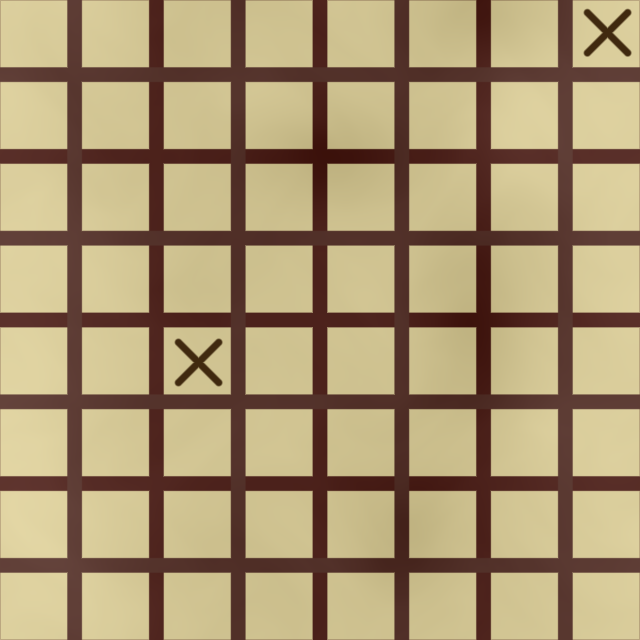
Give the GLSL for this pattern, as a Shadertoy shader.

```glsl
const float PITCH = 0.1278;
const float BAR_HALF = 0.0115;
const vec3 CREAM = vec3(0.815, 0.765, 0.57);
const vec3 BROWN = vec3(0.325, 0.195, 0.165);
const vec3 RED = vec3(0.30, 0.135, 0.11);
const vec3 INK = vec3(0.25, 0.16, 0.06);

float fillMask(float dist, float blur) {
    return 1.0 - smoothstep(-blur, blur, dist);
}

// Coverage of the bars whose index has the given parity (0 even, 1 odd)
float barMask(float x, float parity, float blur) {
    float index = 2.0 * round((x / PITCH - parity) * 0.5) + parity;
    return fillMask(abs(x - index * PITCH) - BAR_HALF, blur);
}

float gridMask(vec2 p, float parity, float blur) {
    return max(barMask(p.x, parity, blur), barMask(p.y, parity, blur));
}

// Rounded diagonal cross, folded onto a single arm
float crossDistance(vec2 p, float reach, float halfWidth) {
    p = abs(p);
    float along = clamp(0.5 * (p.x + p.y), 0.0, reach);
    return length(p - along) - halfWidth;
}

float softSpot(vec2 p, vec2 center, vec2 radius) {
    vec2 q = (p - center) / radius;
    return exp(-dot(q, q));
}

// Rotated sine layers with a small domain warp
float mottle(vec2 p, float frequency) {
    float sum = 0.0;
    float weight = 0.5;
    p *= frequency;
    for (int i = 0; i < 4; i++) {
        p += 0.6 * sin(p.yx * 1.3 + float(i) * 1.7);
        sum += weight * sin(p.x) * sin(p.y + 0.8);
        p = mat2(1.4, 1.1, -1.1, 1.4) * p + 2.3;
        weight *= 0.5;
    }
    return sum;
}

// Pale margins, broad dark stains and faint clouding
float wear(vec2 p) {
    float shade = 0.05 * smoothstep(0.18, 0.5, abs(p.x)) - 0.005;
    shade += 0.025 * softSpot(p, vec2(-0.45, -0.25), vec2(0.18, 0.25));
    shade += 0.035 * softSpot(p, vec2(0.29, 0.31), vec2(0.10));
    shade -= 0.065 * softSpot(p, vec2(0.0, 0.255), vec2(0.11, 0.07));
    shade -= 0.055 * softSpot(p, vec2(0.24, 0.0), vec2(0.09, 0.15));
    shade -= 0.055 * softSpot(p, vec2(0.14, -0.35), vec2(0.08, 0.11));
    shade -= 0.055 * softSpot(p, vec2(0.25, 0.48), vec2(0.10, 0.08));
    return shade + 0.022 * mottle(p, 13.0);
}

void mainImage(out vec4 fragColor, in vec2 fragCoord) {
    vec2 p = (fragCoord - 0.5 * iResolution.xy) / iResolution.y;
    float blur = 0.9 / iResolution.y;

    // Odd brown bars lie over even red bars
    vec3 color = mix(CREAM, RED, gridMask(p, 0.0, blur));
    color = mix(color, BROWN, gridMask(p, 1.0, blur));
    color += wear(p);

    // Crosses step diagonally from the upper right cell
    for (int i = 0; i < 2; i++) {
        vec2 cell = vec2(3.0, 3.0) - float(i) * vec2(5.0, 4.0);
        vec2 center = (cell + 0.5) * PITCH + vec2(0.002, 0.0015 - 0.004 * float(i));
        float dist = crossDistance(p - center, 0.0315, 0.0055);
        color = mix(color, INK, fillMask(dist, blur * 1.3));
    }

    fragColor = vec4(clamp(color, 0.0, 1.0), 1.0);
}
```
